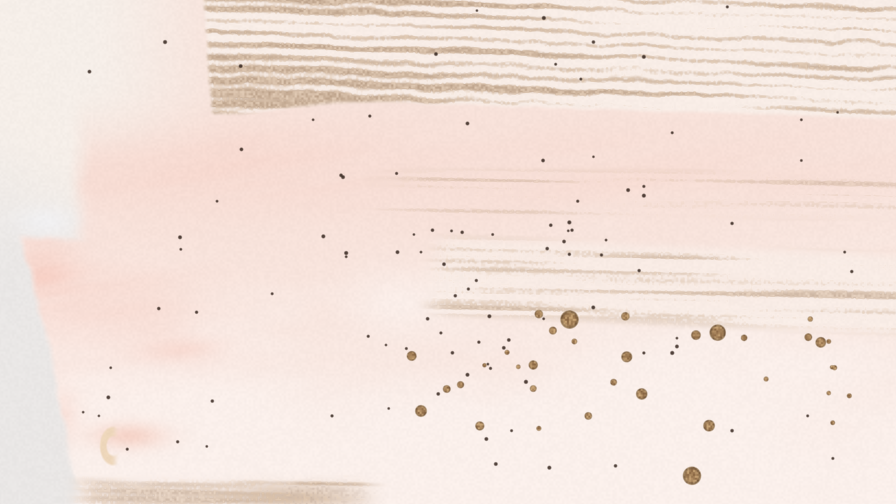
Give the GLSL for this background, as a Shadertoy shader.

```glsl
float hash(vec2 p) {
    p = fract(p * vec2(0.1031, 0.1137));
    p += dot(p, p.yx + 33.33);
    return fract((p.x + p.y) * p.x * 17.17);
}

float noise(vec2 p) {
    vec2 i = floor(p), f = fract(p);
    f = f * f * (3.0 - 2.0 * f);
    return mix(mix(hash(i), hash(i + vec2(1, 0)), f.x),
               mix(hash(i + vec2(0, 1)), hash(i + vec2(1, 1)), f.x), f.y);
}

float fbm(vec2 p) {
    float sum = 0.0, amp = 0.5;
    for (int i = 0; i < 4; i++) {
        sum += amp * noise(p);
        p = p * 2.03 + 17.0;
        amp *= 0.5;
    }
    return sum;
}

float glow(vec2 p, vec2 center, vec2 size) {
    vec2 d = (p - center) / size;
    return exp(-dot(d, d));
}

// Soft window from a to b with feather f
float span(float v, float a, float b, float f) {
    return smoothstep(a - f, a + f, v) * (1.0 - smoothstep(b - f, b + f, v));
}

// Dry bristle lines, long in x and thin in y
float bristles(vec2 p, float density) {
    float fine = noise(vec2(p.x * 3.0, p.y * density));
    float broad = noise(vec2(p.x * 1.2 + 9.0, p.y * density * 0.45));
    return 0.6 * fine + 0.4 * broad;
}

float disc(vec2 p, vec2 center, float radius) {
    float px = 1.0 / iResolution.y;
    return 1.0 - smoothstep(-px, px, length(p - center) - radius);
}

vec3 goldDrop(vec3 col, vec2 p, vec2 center, float radius) {
    vec3 gold = mix(vec3(0.48, 0.33, 0.18), vec3(0.78, 0.63, 0.43), noise(p * 260.0));
    gold *= 0.8 + 0.2 * disc(p, center, radius * 0.75);
    return mix(col, gold, 0.9 * disc(p, center, radius));
}

void mainImage(out vec4 fragColor, in vec2 fragCoord) {
    vec2 p = fragCoord / iResolution.y;
    float grain = noise(p * 230.0);
    float cloud = fbm(p * vec2(3.0, 7.0) + 4.0);
    float wobble = fbm(p * 14.0) - 0.5;

    // Paper and pale wash
    vec3 col = mix(vec3(0.915, 0.905, 0.9), vec3(0.962, 0.935, 0.912), smoothstep(0.45, 0.8, p.y + 0.5 * p.x));
    float lowEdge = 0.046 + 0.22 * (0.525 - p.y) + 0.03 * wobble;
    float lowWash = smoothstep(-0.006, 0.012, p.x - lowEdge) * (1.0 - smoothstep(0.515, 0.535, p.y + 0.02 * wobble));
    float highWash = smoothstep(0.13, 0.18, p.x + 0.03 * wobble)
                   * mix(1.0, smoothstep(0.15, 0.5, p.x), smoothstep(0.62, 0.85, p.y));
    float wash = max(lowWash, highWash);
    vec3 blush = mix(vec3(0.982, 0.94, 0.922), vec3(0.97, 0.89, 0.86),
                     smoothstep(0.05, 0.65, p.y + 0.5 * (cloud - 0.5)));
    col = mix(col, blush, wash);
    col = mix(col, vec3(0.945, 0.945, 0.955), 0.8 * glow(p, vec2(0.09, 0.56), vec2(0.06, 0.03)));

    // Rosy pigment, drawn out along slanted sweeps
    float sweep = fbm(vec2(p.x * 1.6, (p.y - 0.16 * p.x) * 16.0));
    float rose = 0.75 * glow(p, vec2(0.08, 0.48), vec2(0.07, 0.06))
               + 0.5 * glow(p, vec2(0.17, 0.38), vec2(0.22, 0.11))
               + 0.4 * glow(p, vec2(0.4, 0.66), vec2(0.4, 0.09))
               + 0.55 * glow(p, vec2(0.12, 0.18), vec2(0.035, 0.05))
               + 0.35 * glow(p, vec2(0.36, 0.3), vec2(0.08, 0.03))
               + 0.25 * glow(p, vec2(1.2, 0.67), vec2(0.7, 0.1));
    col = mix(col, vec3(0.965, 0.8, 0.755), clamp(rose * (0.3 + 1.3 * sweep), 0.0, 0.9) * wash);
    col = mix(col, vec3(0.985, 0.95, 0.935), 0.6 * glow(p, vec2(0.8, 0.4), vec2(0.1, 0.06)));

    // Broad metallic stroke across the top
    vec3 metal = mix(vec3(0.69, 0.57, 0.46), vec3(0.85, 0.75, 0.65), grain);
    vec2 s = vec2(p.x, p.y + 0.035 * (p.x - 0.4) + 0.008 * wobble);
    float floorY = 0.77 + 0.035 * smoothstep(0.42, 0.75, p.x);
    float top = smoothstep(0.0, 0.012, p.x - 0.398 - 0.08 * (1.0 - p.y) + 0.012 * wobble)
              * smoothstep(0.0, 0.012, s.y - floorY);
    col = mix(col, vec3(0.975, 0.94, 0.915), 0.8 * top);
    float ridges = 0.65 * bristles(s, 85.0) + 0.35 * (0.5 + 0.5 * sin(s.y * 270.0 + 3.0 * wobble));
    float load = 0.38 + 0.18 * smoothstep(0.5, 1.7, p.x) - 0.22 * glow(p, vec2(0.5, 0.81), vec2(0.35, 0.035));
    float ink = smoothstep(load, load + 0.3, ridges + 0.2 * (grain - 0.5));
    col = mix(col, metal, 0.8 * ink * top);

    // Two lighter dry strokes at the right
    float thin = bristles(p + vec2(0.0, 0.02 * p.x), 130.0) + 0.25 * (grain - 0.5);
    float faint = span(p.y, 0.57, 0.66, 0.012) * smoothstep(0.68, 0.85, p.x + 0.15 * wobble);
    col = mix(col, metal, 0.4 * faint * smoothstep(0.54, 0.8, thin));
    float dry = span(p.y + 0.04 * (p.x - 1.2), 0.365, 0.515, 0.015)
              * smoothstep(0.82, 0.9, p.x + 0.25 * (p.y - 0.4) * step(p.y, 0.4) - 0.2 * max(p.y - 0.46, 0.0));
    col = mix(col, vec3(0.975, 0.94, 0.915), 0.6 * dry);
    col = mix(col, metal, 0.6 * dry * smoothstep(0.46, 0.78, thin));

    // Metallic smear on the lower rim
    float smear = span(p.x, 0.16, 0.74, 0.04) * (1.0 - smoothstep(0.03, 0.065, p.y + 0.03 * wobble));
    float heavy = glow(p, vec2(0.6, 0.015), vec2(0.13, 0.03));
    col = mix(col, metal, smear * clamp(0.55 * smoothstep(0.35, 0.7, thin) + 0.6 * heavy, 0.0, 0.85));

    // Thick curl of paint
    vec2 curl = p - vec2(0.225, 0.115);
    col = mix(col, vec3(0.95, 0.76, 0.7), 0.6 * glow(curl, vec2(0.03, 0.02), vec2(0.07, 0.025)));
    float ring = abs(length(curl * vec2(1.0, 0.7)) - 0.02);
    col = mix(col, vec3(0.93, 0.84, 0.73), (1.0 - smoothstep(0.004, 0.009, ring)) * smoothstep(0.012, -0.005, curl.x));

    // Dark specks, the last third gathered near the centre
    for (int i = 0; i < 100; i++) {
        float k = float(i);
        vec2 r = vec2(hash(vec2(k, 3.7)), hash(vec2(k, 41.3)));
        vec2 c = i < 70 ? vec2(0.14 + 1.6 * r.x, 0.05 + 0.94 * r.y) : vec2(0.75 + 0.45 * r.x, 0.21 + 0.36 * r.y);
        col = mix(col, vec3(0.2, 0.14, 0.11), 0.85 * disc(p, c, 0.0022 + 0.0016 * hash(vec2(k, 9.1))));
    }

    // Gold spatter: small drops along a band, then the large ones
    for (int i = 0; i < 32; i++) {
        float k = float(i);
        vec2 c = vec2(0.75 + 0.95 * hash(vec2(k, 71.9)), 0.15 + 0.23 * hash(vec2(k, 23.3)));
        float size = hash(vec2(k, 57.1));
        col = goldDrop(col, p, c, 0.004 + 0.008 * size * size);
    }
    col = goldDrop(col, p, vec2(1.13, 0.366), 0.018);
    col = goldDrop(col, p, vec2(1.424, 0.34), 0.016);
    col = goldDrop(col, p, vec2(1.373, 0.056), 0.018);

    col += 0.02 * (grain - 0.5);
    fragColor = vec4(clamp(col, 0.0, 1.0), 1.0);
}
```
